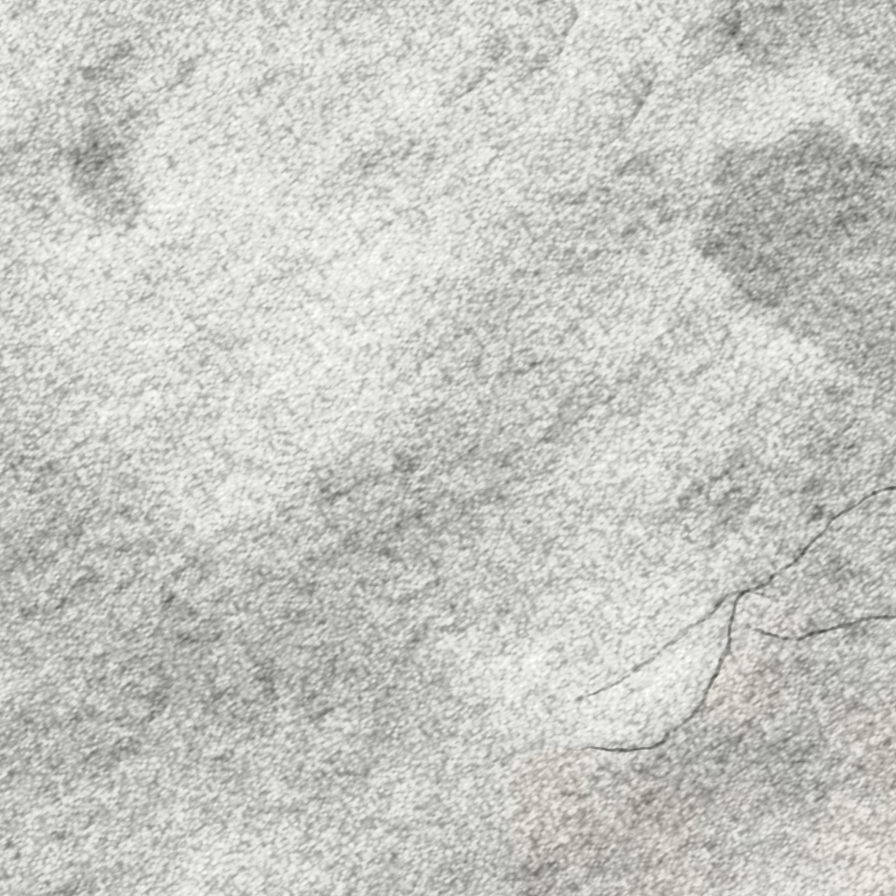
Give the GLSL for this texture, as a Shadertoy shader.

```glsl
// Pale grey slate: slanted mineral grain, cloudy bands, flaked hollows and split ledges.

float hash(vec2 p) {
    return fract(sin(dot(p, vec2(127.1, 311.7))) * 43758.55);
}

float valueNoise(vec2 p) {
    vec2 i = floor(p), f = fract(p);
    f = f * f * (3.0 - 2.0 * f);
    return mix(mix(hash(i), hash(i + vec2(1, 0)), f.x),
               mix(hash(i + vec2(0, 1)), hash(i + vec2(1, 1)), f.x), f.y);
}

float layeredNoise(vec2 p) {
    float sum = 0.0, weight = 0.5;
    for (int i = 0; i < 5; i++) {
        sum += weight * valueNoise(p);
        p = mat2(1.6, 1.2, -1.2, 1.6) * p + 7.3;
        weight *= 0.5;
    }
    return sum / 0.97;
}

// Distance to the nearest scattered point
float cellNoise(vec2 p) {
    vec2 cell = floor(p);
    float nearest = 4.0;
    for (int y = -1; y <= 1; y++)
    for (int x = -1; x <= 1; x++) {
        vec2 c = cell + vec2(x, y);
        vec2 d = c + vec2(hash(c), hash(c + 37.7)) - p;
        nearest = min(nearest, dot(d, d));
    }
    return sqrt(nearest);
}

// Soft round area of influence
float blob(vec2 p, vec2 center, vec2 radius) {
    vec2 d = (p - center) / radius;
    return exp(-dot(d, d));
}

// Heights of the three split lines: main ledge, upper branch, side crack
float crackHeight(int id, float x) {
    if (id == 0) return 0.16 + 0.16 * smoothstep(0.72, 0.84, x) + 0.13 * smoothstep(0.8, 1.0, x);
    if (id == 1) return 0.225 + 0.11 * smoothstep(0.62, 0.86, x);
    return 0.295 + 0.1 * (x - 0.83) + 0.006 * sin(x * 40.0);
}

// Signed distance above a split line, corrected for its slope
float crackDistance(int id, vec2 p) {
    float h = crackHeight(id, p.x);
    float slope = (crackHeight(id, p.x + 0.002) - h) / 0.002;
    return (p.y - h) / sqrt(1.0 + slope * slope);
}

void mainImage(out vec4 fragColor, in vec2 fragCoord) {
    vec2 p = fragCoord / iResolution.xy;
    float pixel = 1.0 / iResolution.y;
    vec2 grainAxis = vec2(dot(p, vec2(0.83, 0.56)), dot(p, vec2(-0.56, 0.83)));
    vec2 wobble = vec2(layeredNoise(p * 9.0), layeredNoise(p * 9.0 + 31.0)) - 0.5;
    vec2 warped = p + 0.05 * wobble;
    vec2 ragged = p + 0.2 * wobble;

    // Cloudy bands and broad light and dark areas
    float bands = layeredNoise(grainAxis * vec2(4.0, 9.0) + 3.0);
    float tone = 0.795 + 0.3 * (bands - 0.5);
    tone += 0.06 * blob(ragged, vec2(0.2, 0.67), vec2(0.3, 0.18));
    tone += 0.06 * blob(ragged, vec2(0.85, 0.57), vec2(0.16, 0.12));
    tone += 0.09 * blob(ragged, vec2(0.6, 0.28), vec2(0.14, 0.035));
    tone -= 0.07 * blob(ragged, vec2(0.4, 0.12), vec2(0.28, 0.13));
    tone -= 0.05 * blob(ragged, vec2(0.48, 0.43), vec2(0.25, 0.06));
    tone -= 0.14 * smoothstep(0.35, 0.5, blob(ragged, vec2(0.97, 0.73), vec2(0.17, 0.12)));
    tone -= 0.09 * smoothstep(0.35, 0.55, blob(ragged, vec2(0.95, 0.98), vec2(0.2, 0.12)));
    tone -= 0.13 * smoothstep(0.3, 0.8, blob(ragged, vec2(0.11, 0.83), vec2(0.04, 0.07)));

    // Flaked hollows, darkest along their lower right rims
    for (int i = 0; i < 4; i++) {
        float k = float(i);
        vec2 d = warped - vec2(0.5 + 0.085 * k, 0.92 + 0.04 * sin(k * 2.4));
        d = vec2(dot(d, vec2(0.8, 0.6)) / 0.075, dot(d, vec2(-0.6, 0.8)) / 0.04);
        float rim = length(d) - 1.0;
        float facing = smoothstep(0.1, 0.9, dot(normalize(d + 0.001), vec2(0.6, -0.8)));
        tone -= facing * 0.17 * exp(3.5 * min(rim, 0.0)) * smoothstep(0.04, -0.04, rim);
        tone += facing * 0.05 * exp(-9.0 * abs(rim - 0.15));
    }

    // Hairline veins across the upper half
    float vein = abs(layeredNoise(grainAxis * vec2(3.0, 7.0) + 19.0) - 0.5);
    float veinMask = smoothstep(0.5, 0.75, p.y) * smoothstep(0.45, 0.65, valueNoise(p * 8.0 + 5.0));
    tone -= 0.1 * veinMask * smoothstep(0.022, 0.0, vein);

    // Split ledges and the warm slab beneath them
    float ledge = crackDistance(0, warped);
    float slab = smoothstep(0.006, -0.006, ledge) * smoothstep(0.56, 0.6, warped.x);
    tone -= 0.035 * slab;
    for (int id = 0; id < 3; id++) {
        float d = crackDistance(id, warped);
        float start = id == 2 ? 0.82 : 0.62;
        float span = smoothstep(start, start + 0.04, p.x);
        if (id == 1) span *= smoothstep(0.88, 0.82, p.x);
        float depth = span * (0.6 + 0.6 * valueNoise(p * 25.0));
        float shade = id == 0 ? 0.1 : 0.04;
        tone -= depth * 0.24 * smoothstep(0.0022 + pixel, 0.0005, abs(d));
        tone -= depth * shade * exp(-max(d, 0.0) / 0.014) * smoothstep(-0.004, 0.002, d);
    }

    // Slanted grain from coarse pits to fine speckle
    float pits = smoothstep(0.62, 0.9, valueNoise(grainAxis * vec2(45.0, 95.0)));
    tone -= 0.1 * pits * smoothstep(0.6, 0.4, bands);
    tone += 0.13 * (valueNoise(grainAxis * vec2(70.0, 125.0) + 11.0) - 0.5);
    tone += 0.22 * (0.47 - cellNoise(grainAxis * vec2(115.0, 190.0)));
    tone += 0.25 * (valueNoise(grainAxis * vec2(210.0, 320.0)) - 0.5);

    // Soft ceiling on the highlights, then a faint mineral tint
    tone -= 0.5 * max(tone - 0.87, 0.0);
    float warmth = slab * smoothstep(0.35, 0.65, layeredNoise(p * 7.0 + 43.0));
    vec3 color = tone + mix(vec3(0.0, 0.001, -0.015), vec3(0.018, 0.0, -0.028), warmth);
    fragColor = vec4(clamp(color, 0.0, 1.0), 1.0);
}
```
